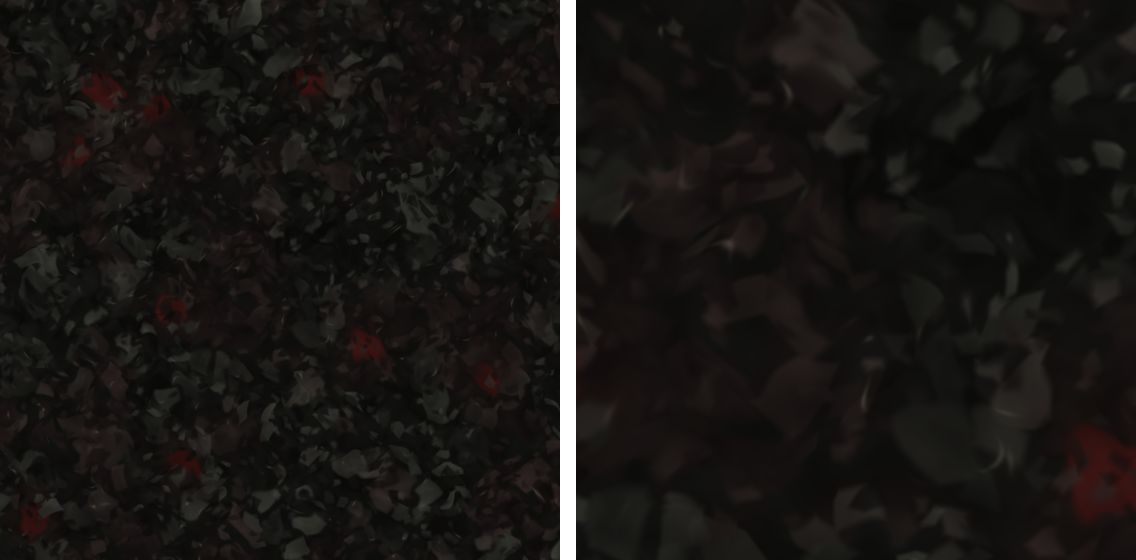
Left: the whole. Right: its middle third, enlarged.
This texture is drawn by a WebGL 2 fragment shader. Its source:

```glsl
#version 300 es
precision highp float;
// Dark polished stone: overlapping angular flakes in several sizes, scattered
// by jittered cells over a sine-warped plane. Layered sines drift the tint from
// grey-green to brown; sparse red grains and tiny curved glints finish it.

uniform vec2 u_resolution;
out vec4 fragColor;

const float EDGE = 0.0026;          // half width of a flake edge
const float DARKEST = 0.034;
const float LIGHTEST = 0.225;
const float TONE_POWER = 2.2;       // higher means fewer light flakes
const vec3 GROUND = vec3(0.058, 0.057, 0.050);
const vec3 COOL_TINT = vec3(0.98, 1.0, 0.89);
const vec3 WARM_TINT = vec3(1.20, 0.94, 0.89);
const vec3 HALO = vec3(0.125, 0.075, 0.070);
const vec3 RED = vec3(0.235, 0.075, 0.068);
const vec3 GLINT = vec3(0.25, 0.235, 0.19);
const float RED_SCALE = 4.0;
const float GLINT_SCALE = 34.0;

vec3 hash3(vec2 p) {
  vec3 v = fract(p.xyx * vec3(0.1031, 0.1030, 0.0973));
  v += dot(v, v.yxz + 33.33);
  return fract((v.xxy + v.yzz) * v.zyx);
}

vec2 heading(float angle) { return vec2(cos(angle), sin(angle)); }

vec2 turn(vec2 q, float angle) {
  vec2 d = heading(angle);
  return vec2(dot(q, d), dot(q, vec2(-d.y, d.x)));
}

// Layered sines, roughly -1 to 1
float drift(vec2 p) {
  float sum = 0.0, amp = 0.5;
  for (int i = 0; i < 4; i++) {
    p = turn(p, 1.1) * 1.5 + 1.7;
    sum += amp * sin(p.x + 1.3 * sin(p.y));
    amp *= 0.7;
  }
  return sum;
}

// Signed distance to an irregular, stretched polygon with rounded corners
float shard(vec2 q, float radius, vec3 key) {
  q = turn(q, key.x * 6.2832);
  q.x *= mix(0.6, 1.0, key.y);
  float d = length(q) - radius;
  for (int i = 0; i < 4; i++) {
    float r = fract(key.z * 17.0 + key.x * 7.3 + float(i) * 0.618);
    d = max(d, dot(q, heading(float(i) * 1.571 + 0.9 * r)) - radius * mix(0.4, 0.95, r));
  }
  return d;
}

vec3 flakeColour(vec2 p, float tone, float jitter) {
  float warm = smoothstep(-0.25, 0.5, drift(p * 8.0) + 0.5 * (jitter - 0.5));
  float light = mix(DARKEST, LIGHTEST, pow(tone, TONE_POWER));
  light = mix(light, 0.082, 0.5 * warm);
  return light * mix(COOL_TINT, WARM_TINT, warm);
}

vec3 scatterFlakes(vec3 under, vec2 p, float scale, float density, float opacity, float minTone) {
  vec2 g = p * scale;
  for (int j = -1; j <= 1; j++)
  for (int i = -1; i <= 1; i++) {
    vec2 cell = floor(g) + vec2(i, j);
    vec3 place = hash3(cell + scale * 7.0);
    vec3 key = hash3(cell + scale * 7.0 + 51.3);
    vec2 q = g - cell - place.xy;
    if (place.z > density || dot(q, q) > 1.0) continue;
    float d = shard(q, mix(0.32, 0.54, key.z), key);
    float soft = EDGE * scale * mix(0.6, 1.6, key.y);
    float cover = 1.0 - smoothstep(-soft, soft, d);
    float tone = mix(minTone, 1.0, fract(key.z * 13.7 + key.x));
    vec3 colour = flakeColour((cell + place.xy) / scale, tone, key.y);
    colour *= 1.0 + 0.35 * dot(q, heading(key.y * 6.2832));
    under = mix(under, colour, cover * opacity);
  }
  return under;
}

vec3 scatterReds(vec3 under, vec2 p) {
  vec2 g = p * RED_SCALE;
  for (int j = -1; j <= 1; j++)
  for (int i = -1; i <= 1; i++) {
    vec2 cell = floor(g) + vec2(i, j);
    vec3 place = hash3(cell + 23.0);
    vec3 key = hash3(cell + 91.7);
    if (place.z > 0.55) continue;
    vec2 q = g - cell - place.xy;
    under = mix(under, HALO, 0.55 * exp(-dot(q, q) * 18.0));
    float soft = 1.7 * EDGE * RED_SCALE;
    float cover = 1.0 - smoothstep(-soft, soft, shard(q, mix(0.10, 0.15, key.y), key));
    under = mix(under, RED * mix(0.75, 1.05, key.z), 0.85 * cover);
  }
  return under;
}

// Short bent strokes of light
float glints(vec2 p) {
  vec2 g = p * GLINT_SCALE;
  float sum = 0.0;
  for (int j = -1; j <= 1; j++)
  for (int i = -1; i <= 1; i++) {
    vec2 cell = floor(g) + vec2(i, j);
    vec3 place = hash3(cell + 137.0);
    vec3 key = hash3(cell + 211.0);
    if (place.z > 0.4) continue;
    vec2 q = turn(g - cell - place.xy, key.x * 6.2832);
    q.y += (key.y - 0.5) * 3.0 * q.x * q.x;
    q /= vec2(mix(0.08, 0.28, key.y), 0.065);
    sum += key.z * key.z * exp(-dot(q, q));
  }
  return sum;
}

void main() {
  vec2 p = gl_FragCoord.xy / u_resolution.y + 3.0;
  // Bend the plane so straight flake edges curve
  p += 0.0060 * sin(p.yx * vec2(43.0, 49.0) + 2.0 * sin(p * 17.0));
  p += 0.0022 * sin(p.yx * vec2(137.0, 121.0) + 2.0 * sin(p * 53.0));

  vec3 colour = scatterFlakes(GROUND, p, 12.0, 0.95, 0.75, 0.0);
  colour = scatterFlakes(colour, p, 20.0, 0.75, 0.75, 0.0);
  colour = scatterReds(colour, p);
  colour = scatterFlakes(colour, p, 36.0, 0.55, 0.70, 0.0);
  colour = scatterFlakes(colour, p, 62.0, 0.50, 0.65, 0.0);
  colour = scatterFlakes(colour, p, 19.0, 0.09, 0.75, 0.65);

  colour *= 1.0 + 0.16 * drift(p * 45.0);
  colour += GLINT * 0.6 * glints(p);
  fragColor = vec4(colour, 1.0);
}
```
